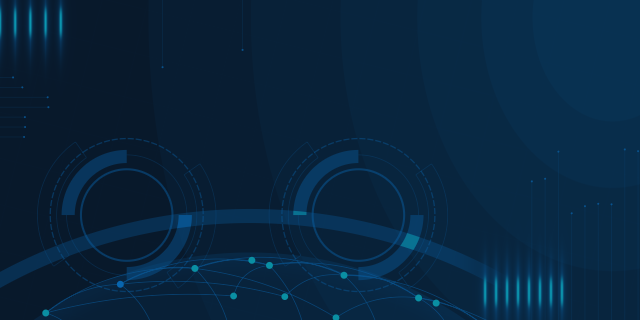
Give the GLSL for this background, as a WebGL 1 fragment shader.

```glsl
precision highp float;
// Dark blue technical backdrop: stepped ellipses of light, two ring gauges,
// a planet rim with a network of nodes, glowing bars and circuit traces.
// Each part is a distance function; units are canvas heights, origin lower left.
uniform vec2 u_resolution;

#define NIGHT vec3(0.03, 0.098, 0.17)
#define STEP_LIGHT vec3(0.0, 0.0155, 0.0245)
#define BLUE vec3(0.03, 0.36, 0.62)
#define TEAL vec3(0.04, 0.56, 0.64)
#define LIGHT_CENTER vec2(1.914, 0.945)
#define GAUGE_CENTER vec2(0.396, 0.328)
#define GAUGE_GAP 0.724
#define RIM_CENTER vec2(0.78, -1.297)
#define DISC_CENTER vec2(0.78, -0.974)
#define THIN 0.0011

float pixel;

float hash(float n) { return fract(sin(n * 12.9898) * 43758.5453); }

// Smooth coverage of a shape whose signed distance is d
float fill(float d) { return clamp(0.5 - d / pixel, 0.0, 1.0); }
float stroke(float d, float halfWidth) { return fill(abs(d) - halfWidth); }

float segment(vec2 p, vec2 a, vec2 b) {
  vec2 ab = b - a;
  return length(p - a - ab * clamp(dot(p - a, ab) / dot(ab, ab), 0.0, 1.0));
}

// Line from a to b, lifted in the middle by bow
float bowedLine(vec2 p, vec2 a, vec2 b, float bow) {
  vec2 ab = b - a;
  float len = length(ab);
  float h = dot(p - a, ab) / (len * len);
  float side = (ab.x * (p.y - a.y) - ab.y * (p.x - a.x)) / len;
  float inside = step(0.0, h) * step(h, 1.0);
  return inside * stroke(side - bow * 4.0 * h * (1.0 - h), THIN);
}

vec3 backdrop(vec2 p) {
  float d = length((p - LIGHT_CENTER) * vec2(1.0, 0.77));
  vec3 col = NIGHT;
  for (int i = 0; i < 6; i++) {
    float k = float(i);
    col += STEP_LIGHT * fill(d - 0.25 - 0.14 * k - 0.02 * k * k);
  }
  // Faint tilted grid
  vec2 g = mat2(0.97, 0.24, -0.24, 0.97) * p;
  vec2 cell = abs(fract(g / 0.14) - 0.5) * 0.14;
  return col + 0.009 * BLUE * stroke(min(cell.x, cell.y), THIN);
}

// x: thick quarter arcs, y: fine rings and brackets
vec2 gauge(vec2 p) {
  float r = length(p);
  float quarter = fill(max(min(p.x, -p.y), min(-p.x, p.y)) * -1.0);
  float thick = quarter * stroke(r - 0.183, 0.0205);
  float rings = 0.55 * stroke(r - 0.143, 0.0032);
  rings += 0.3 * (1.0 - quarter) * stroke(r - 0.188, THIN);
  float dash = abs(fract(atan(p.y, p.x) * 60.0 / 6.28318) - 0.5);
  rings += 0.5 * stroke(r - 0.239, 0.002) * fill((dash - 0.38) * 0.025);
  // Opposite brackets fill two quarters of a turned frame
  vec2 q = mat2(0.819, 0.574, 0.574, -0.819) * p;
  float sector = step(0.0, q.x * q.y);
  float bracket = sector * (stroke(r - 0.279, THIN) + stroke(r - 0.219, THIN));
  bracket += stroke(min(abs(q.x), abs(q.y)), THIN) * stroke(r - 0.249, 0.03);
  return vec2(thick, rings + 0.3 * bracket);
}

vec2 crownNode(float i) {
  float x = 0.143 + 0.233 * i;
  return vec2(x, 0.172 - 0.37 * (x - 0.78) * (x - 0.78));
}
vec2 innerNode(float i) {
  return vec2(0.73 + 0.16 * i, 0.075 + 0.03 * i - 0.032 * i * i);
}

// x: links, y: teal nodes, z: blue nodes
vec3 network(vec2 p) {
  vec3 net = vec3(0.0);
  for (int i = 0; i < 6; i++) {
    float k = float(i);
    vec2 a = crownNode(k);
    vec2 inner = innerNode(mod(k, 3.0));
    vec2 companion = a + step(3.0, k) * (k - 4.0) * vec2(0.055, -0.016);
    net.x += bowedLine(p, a, crownNode(k + 1.0), 0.022);
    net.x += bowedLine(p, a, crownNode(k + 2.0), 0.045);
    net.x += bowedLine(p, a, inner, 0.025 * sign(inner.x - a.x));
    net.x += bowedLine(p, a, vec2(a.x + 0.12, -0.12), 0.03);
    float dots = fill(min(length(p - a), length(p - companion)) - 0.0108);
    if (i == 1) net.z += dots; else net.y += dots;
    if (i < 3) net.y += fill(length(p - inner) - 0.0105);
  }
  return min(net, 1.0);
}

// Row of upright bars: x is the wide glow, y the bright core
vec2 bars(vec2 p, vec2 first, float gap, float count) {
  float i = clamp(floor((p.x - first.x) / gap + 0.5), 0.0, count - 1.0);
  vec2 d = abs(p - first - vec2(i * gap, 0.0));
  float glow = exp(-d.x / 0.008 - d.y * d.y / 0.009);
  return vec2(glow, exp(-d.x * d.x / 0.000018 - pow(d.y / 0.043, 4.0)));
}

vec2 trace(vec2 p, vec2 start, vec2 tip) {
  return vec2(fill(segment(p, start, tip) - THIN), fill(length(p - tip) - 0.003));
}

// x: wires, y: their end points
vec2 circuits(vec2 p) {
  vec2 c = vec2(0.0);
  for (int i = 0; i < 9; i++) {
    float k = float(i);
    float x = 1.662 + 0.0415 * k;
    c += trace(p, vec2(x, 0.0), vec2(x, 0.25 + 0.35 * hash(k + 3.0)));
    float y = 0.572 + 0.031 * k;
    if (i < 7) c += trace(p, vec2(0.0, y), vec2(0.03 + 0.15 * hash(k + 7.0), y));
    x = 0.508 + 0.25 * k;
    if (i < 2) c += trace(p, vec2(x, 1.0), vec2(x, 0.79 + 0.054 * k));
  }
  return c;
}

void main() {
  pixel = 1.0 / u_resolution.y;
  vec2 p = gl_FragCoord.xy * pixel;
  vec3 col = backdrop(p);

  // Planet disc and the wide rim above it
  float disc = length(p - DISC_CENTER) - 1.185;
  col = mix(col, BLUE, fill(disc) * (0.1 + 0.07 * smoothstep(-0.09, 0.0, disc)));
  float rim = stroke(length(p - RIM_CENTER) - 1.622, 0.022);
  rim *= 1.0 - smoothstep(1.4, 1.62, p.x);
  col = mix(col, BLUE, 0.33 * rim);

  // Gauges; arcs light up where they cross the rim
  float second = step(0.758, p.x);
  vec2 g = gauge(p - GAUGE_CENTER - vec2(second * GAUGE_GAP, 0.0));
  col = mix(col, BLUE, 0.42 * g.x);
  col = mix(col, mix(BLUE, TEAL, second), 0.6 * g.x * rim);
  col = mix(col, BLUE, min(g.y, 1.0) * 0.9);

  vec3 net = network(p);
  col = mix(col, BLUE, 0.6 * net.x);
  col = mix(col, BLUE * 1.1, net.z);
  col = mix(col, TEAL, net.y);

  vec2 wires = min(circuits(p), 1.0);
  col = mix(col, BLUE, 0.18 * wires.x);
  col = mix(col, BLUE, 0.8 * wires.y);

  vec2 lamps = bars(p, vec2(0.0, 0.93), 0.0475, 5.0);
  lamps = max(lamps, bars(p, vec2(1.516, 0.088), 0.0343, 8.0));
  col = mix(col, BLUE, 0.65 * lamps.x);
  col = mix(col, TEAL * 1.1, 0.95 * lamps.y);
  gl_FragColor = vec4(col, 1.0);
}
```
